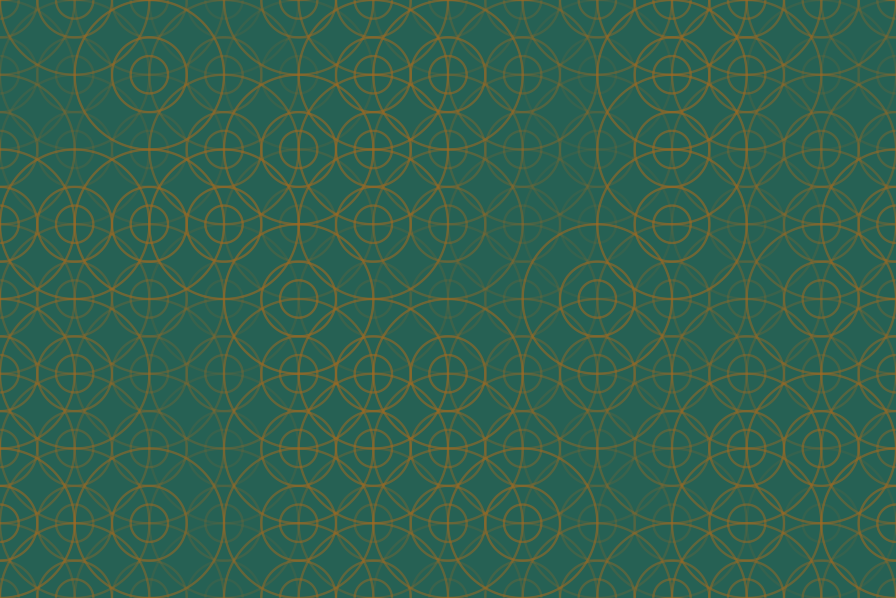
Give the GLSL for this pattern, as a Shadertoy shader.

```glsl
// Interlaced rings on deep green: a 12 by 8 lattice of centres, each carrying
// three concentric circles that overlap their neighbours. A hash wrapped to the
// lattice gives each centre its own ink strength, so the sheet tiles.

const vec2 REPEATS = vec2(12.0, 8.0);

// Random value in 0..1 for a lattice point, periodic over the canvas.
float wrappedHash(vec2 cell) {
    uvec2 c = uvec2(mod(cell + 0.5, REPEATS));
    uint h = c.x * 1973u + c.y * 9277u + 2663u;
    h = (h ^ (h >> 15)) * 73244475u;
    h = (h ^ (h >> 13)) * 73244475u;
    h ^= h >> 16;
    return float(h & 65535u) / 65535.0;
}

// Coverage of a thin circular line, smoothed over one pixel.
float ring(float dist, float radius, float pixel) {
    float edge = 0.016 - abs(dist - radius);
    return smoothstep(-0.6 * pixel, 0.6 * pixel, edge);
}

void mainImage(out vec4 fragColor, in vec2 fragCoord) {
    vec2 p = fragCoord / iResolution.xy * REPEATS;
    float pixel = REPEATS.x / iResolution.x;
    vec2 nearest = floor(p + 0.5);

    // The widest ring reaches only the adjacent centres.
    float bare = 1.0;
    for (int j = -1; j <= 1; j++) {
        for (int i = -1; i <= 1; i++) {
            vec2 centre = nearest + vec2(i, j);
            float dist = length(p - centre);
            float line = ring(dist, 0.25, pixel)
                       + ring(dist, 0.5, pixel)
                       + ring(dist, 1.0, pixel);
            float strength = mix(0.1, 0.64, wrappedHash(centre));
            bare *= 1.0 - strength * min(line, 1.0);
        }
    }

    // Translucent bronze lines build up where they cross.
    vec3 ground = vec3(0.15, 0.38, 0.33);
    vec3 bronze = vec3(0.62, 0.41, 0.13);
    fragColor = vec4(mix(bronze, ground, bare), 1.0);
}
```
